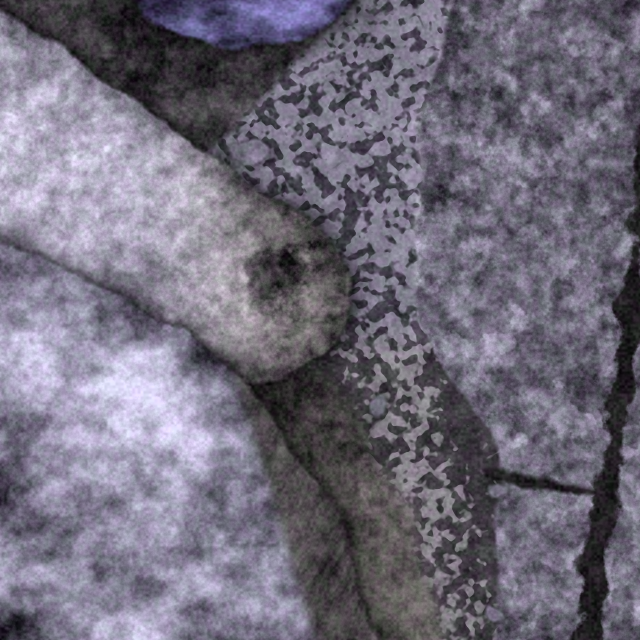
Give the GLSL for this texture, as a three.js fragment shader.

```glsl
varying vec2 vUv;

float hash(vec2 p) {
  vec3 q = fract(vec3(p.xyx) * 0.1031);
  q += dot(q, q.yzx + 33.33);
  return fract((q.x + q.y) * q.z);
}

float noise(vec2 p) {
  vec2 i = floor(p), f = fract(p);
  f = f * f * (3.0 - 2.0 * f);
  return mix(mix(hash(i), hash(i + vec2(1, 0)), f.x),
             mix(hash(i + vec2(0, 1)), hash(i + vec2(1, 1)), f.x), f.y);
}

// Fractal noise, centred on zero
float fbm(vec2 p) {
  float sum = 0.0, amp = 0.5;
  for (int i = 0; i < 5; i++) {
    sum += amp * (noise(p) - 0.5);
    p = mat2(1.6, 1.2, -1.2, 1.6) * p + 7.3;
    amp *= 0.58;
  }
  return sum;
}

vec2 rotate(vec2 p, float a) {
  return mat2(cos(a), -sin(a), sin(a), cos(a)) * p;
}

float inside(float d, float soft) { return 1.0 - smoothstep(-soft, soft, d); }

float blob(vec2 p, vec2 centre, vec2 radius) {
  return (length((p - centre) / radius) - 1.0) * min(radius.x, radius.y);
}

// Capsule whose radius changes from ra to rb
float taper(vec2 p, vec2 a, vec2 b, float ra, float rb) {
  vec2 ab = b - a;
  float h = clamp(dot(p - a, ab) / dot(ab, ab), 0.0, 1.0);
  return length(p - a - ab * h) - mix(ra, rb, h);
}

// Grey stone: cool when warmth is 0, olive brown when it is 1
vec3 stone(float tone, float warmth) {
  tone = clamp(tone, 0.07, 0.88);
  return tone * mix(vec3(0.99, 0.98, 1.1), vec3(1.06, 1.0, 0.93), warmth)
       + vec3(0.01, 0.0, 0.025) * (1.0 - warmth);
}

// Sand whose grains thin out around the lower band
vec3 sand(vec2 p) {
  vec2 g = rotate(p, 0.6) + 0.006 * vec2(noise(p * 60.0), noise(p * 60.0 + 19.0));
  float grain = 0.68 * noise(g * 92.0) + 0.32 * noise(g.yx * 165.0);
  float low = 1.0 - smoothstep(0.42, 0.52, p.y);
  float band = abs(p.x - 0.60 - 0.28 * (0.42 - p.y));
  float bare = low * smoothstep(0.035, 0.1, band);
  float cut = 0.40 + 0.09 * low + 0.35 * bare + 0.2 * fbm(p * 9.0);
  float light = smoothstep(cut - 0.09, cut + 0.12, grain);
  return stone(mix(0.235, 0.53, light) + 0.22 * fbm(p * 45.0), 0.3 * low + 0.12);
}

vec3 slab(vec2 p) {
  float tone = 0.39 + 0.32 * fbm(p * 13.0) + 0.48 * fbm(p * 55.0);
  float lichen = smoothstep(0.02, 0.16, fbm(p * 24.0 + 4.0));
  tone += 0.13 * lichen - 0.07 * smoothstep(0.7, 0.95, p.y);
  return stone(tone, 0.12);
}

vec3 upperBoulder(vec2 p, float d) {
  vec2 along = rotate(p, 0.5) * vec2(0.65, 1.0);
  float tip = smoothstep(0.18, 0.5, p.x);
  float tone = mix(0.67, 0.44, tip) + 0.5 * fbm(along * 13.0) + 0.42 * fbm(p * 60.0);
  tone -= 0.17 * smoothstep(-0.05, 0.0, d);
  tone -= 0.27 * inside(blob(p, vec2(0.445, 0.57), vec2(0.055, 0.045)) + 0.1 * fbm(p * 22.0), 0.016);
  return stone(tone, 0.5 * tip + 0.15);
}

vec3 lowerBoulder(vec2 p, float d) {
  vec2 along = rotate(p, 0.65) * vec2(0.6, 1.0);
  float tone = 0.48 + 0.85 * fbm(along * 8.0 + 3.0) + 0.5 * fbm(p * 38.0);
  tone += 0.17 * inside(blob(p, vec2(0.08, 0.37), vec2(0.19, 0.11)), 0.07);
  tone -= 0.20 * inside(abs(p.y - 0.21 + 0.6 * p.x) - 0.03, 0.05);
  tone -= 0.25 * inside(p.y + 0.7 * p.x - 0.07, 0.06);
  tone -= 0.14 * smoothstep(-0.1, 0.0, d);
  // Shaded flank beyond the ridge
  float flank = smoothstep(-0.012, 0.02, p.x - 0.38 - 0.3 * (0.36 - p.y));
  float streak = fbm(rotate(p, 1.1) * vec2(9.0, 42.0));
  return mix(stone(tone, 0.03), stone(0.29 + 0.35 * streak + 0.2 * fbm(p * 50.0), 0.65), flank);
}

void main() {
  vec2 p = vUv;
  vec2 q = p + 0.035 * vec2(fbm(p * 11.0), fbm(p * 11.0 + 31.0));
  float upper = taper(q, vec2(-0.1, 0.82), vec2(0.40, 0.54), 0.19, 0.142);
  float lower = length(q - vec2(-0.196, -0.161)) - 0.805;
  vec3 color = sand(p);

  // Paving slab with a pale rim
  float edge = q.x - 0.65 - 0.045 * smoothstep(0.75, 1.0, q.y)
             - 0.13 * (1.0 - smoothstep(0.25, 0.55, q.y));
  color = mix(color, slab(p), inside(-edge, 0.005));
  float rim = inside(abs(edge) - 0.004, 0.006) * smoothstep(0.45, 0.6, p.y);
  color += 0.17 * rim * smoothstep(0.3, 0.6, noise(p * 28.0));

  // Cracks between slabs
  float gap = abs(q.x - 0.922 - 0.12 * q.y) - mix(0.021, 0.010, p.y) - 0.035 * fbm(p * 25.0);
  float joint = taper(q, vec2(0.765, 0.26), vec2(0.935, 0.23), 0.009, 0.006);
  color = mix(color, stone(0.11 + 0.16 * fbm(p * 45.0), 0.6), inside(min(gap, joint), 0.005));

  // Soil above and between the boulders
  float soilTone = 0.20 + 0.3 * fbm(p * 18.0) + 0.28 * fbm(p * 60.0);
  color = mix(color, stone(soilTone, 0.5), inside(q.x - q.y + 0.44, 0.014));
  float wedge = inside(lower - 0.1, 0.02) * inside(q.y - 0.42, 0.015);
  float wedgeTone = soilTone + 0.16 * (1.0 - smoothstep(0.24, 0.31, q.y));
  color = mix(color, stone(wedgeTone, 0.75), wedge);

  // Violet rock at the top
  float violet = blob(q, vec2(0.38, 1.01), vec2(0.165, 0.085));
  color *= 1.0 - 0.6 * exp(-max(violet, 0.0) / 0.02);
  vec3 violetStone = stone(0.36 + 0.9 * fbm(p * vec2(11.0, 20.0)), 0.0) * vec3(0.95, 0.94, 1.2);
  color = mix(color, violetStone, inside(violet, 0.005));

  // Pebbles
  float pebble = min(blob(q, vec2(0.39, 0.765), vec2(0.032, 0.018)),
                     blob(q, vec2(0.59, 0.36), vec2(0.013, 0.016)));
  pebble = min(pebble, blob(vec2(q.x, abs(q.y - 0.132)), vec2(0.776, 0.099), vec2(0.014, 0.012)));
  color *= 1.0 - 0.4 * exp(-max(pebble, 0.0) / 0.006);
  color = mix(color, stone(0.48 + 0.3 * fbm(p * 40.0), 0.1), inside(pebble, 0.004));

  // Boulders with contact shadows
  color *= 1.0 - 0.65 * exp(-max(upper, 0.0) / 0.014);
  color = mix(color, upperBoulder(p, upper), inside(upper, 0.005));
  color *= 1.0 - 0.7 * exp(-max(lower, 0.0) / 0.018);
  color = mix(color, lowerBoulder(p, lower), inside(lower, 0.005));

  // Fine tinted grain
  float tint = noise(p * 110.0 + 50.0) - 0.5;
  color += 0.11 * (noise(p * 230.0) - 0.5) + 0.035 * tint * vec3(1.0, -1.0, 1.0);
  gl_FragColor = vec4(clamp(color, 0.0, 1.0), 1.0);
}
```
